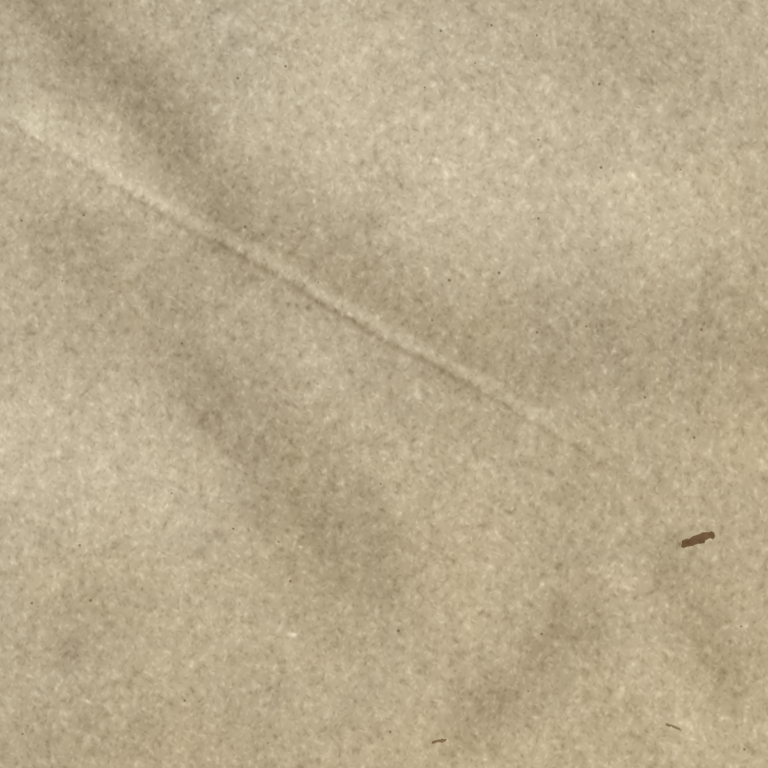
Give the GLSL for this texture, as a Shadertoy shader.

```glsl
// Aged tan paper with soft folds, one diagonal crease, fibrous grain and brown flecks.
#define PAPER_COLOR vec3(0.729, 0.673, 0.560)
#define FLECK_COLOR vec3(0.40, 0.30, 0.20)
#define GRAIN_AMOUNT 0.085
#define GRAIN_SCALE 92.0
#define MOTTLE_AMOUNT 0.009
#define FOLD_DEPTH 1.0
#define CREASE_DEPTH 0.075
#define WARMTH 0.022
#define SPECK_CELLS 15.0

vec3 hash3(vec2 p) {
    vec3 q = fract(p.xyx * vec3(0.1031, 0.1030, 0.0973));
    q += dot(q, q.yxz + 33.33);
    return fract((q.xxy + q.yzz) * q.zyx);
}

// Cellular noise: one soft light or dark fibre per cell, mostly upright.
float fibreNoise(vec2 p) {
    vec2 cell = floor(p);
    float sum = 0.0;
    for (int y = -1; y <= 1; y++)
    for (int x = -1; x <= 1; x++) {
        vec2 id = cell + vec2(x, y);
        vec3 rnd = hash3(id);
        vec3 look = hash3(id + 71.7);
        float angle = 1.75 + (rnd.z - 0.5) * 2.6;
        vec2 dir = vec2(cos(angle), sin(angle));
        vec2 d = p - id - rnd.xy;
        float along = dot(d, dir) / 0.38;
        float across = dot(d, vec2(-dir.y, dir.x)) / mix(0.15, 0.26, look.y);
        sum += (look.x * 2.0 - 1.0) * exp(-0.5 * (along * along + across * across));
    }
    return sum;
}

// Layered sines, each octave turned and bent by the last.
float mottle(vec2 p) {
    float sum = 0.0, amp = 1.0;
    for (int i = 0; i < 5; i++) {
        p = mat2(0.80, 0.60, -0.60, 0.80) * p * 1.6 + vec2(1.7, 4.1);
        p += 0.6 * sin(p.yx * 1.3);
        sum += amp * sin(p.x) * sin(p.y);
        amp *= 0.8;
    }
    return sum;
}

float segmentDistance(vec2 p, vec2 a, vec2 b) {
    vec2 ab = b - a;
    return length(p - a - ab * clamp(dot(p - a, ab) / dot(ab, ab), 0.0, 1.0));
}

float softBand(vec2 p, vec2 a, vec2 b, float width) {
    float d = segmentDistance(p, a, b) / width;
    return exp(-d * d);
}

// Broad shadows and highlights of the bent sheet.
float foldShade(vec2 p) {
    float upper = 0.105 * softBand(p, vec2(0.05, 1.02), vec2(0.30, 0.71), 0.055);
    upper = max(upper, 0.080 * softBand(p, vec2(0.30, 0.71), vec2(0.60, 0.56), 0.070));
    upper = max(upper, 0.055 * softBand(p, vec2(0.60, 0.56), vec2(0.98, 0.55), 0.100));
    float dark = upper;
    dark += 0.050 * softBand(p, vec2(0.10, 0.67), vec2(0.26, 0.53), 0.080);
    dark += 0.072 * softBand(p, vec2(0.31, 0.45), vec2(0.45, 0.28), 0.080);
    dark += 0.060 * softBand(p, vec2(0.62, 0.07), vec2(0.73, 0.18), 0.040);
    dark += 0.030 * softBand(p, vec2(0.74, 0.22), vec2(0.77, 0.38), 0.040);
    dark += 0.062 * softBand(p, vec2(0.85, 0.25), vec2(0.95, 0.12), 0.045);
    dark += 0.035 * softBand(p, vec2(0.10, 0.19), vec2(0.14, 0.21), 0.060);
    dark += 0.032 * softBand(p, vec2(0.80, 0.93), vec2(0.84, 0.91), 0.080);
    dark += 0.030 * softBand(p, vec2(0.00, 0.02), vec2(0.30, 0.00), 0.080);
    dark += 0.028 * softBand(p, vec2(0.49, 0.78), vec2(0.48, 0.68), 0.025);
    float light = 0.050 * softBand(p, vec2(0.42, 0.86), vec2(0.80, 0.72), 0.160);
    light += 0.055 * softBand(p, vec2(0.02, 0.42), vec2(0.22, 0.40), 0.120);
    light += 0.050 * softBand(p, vec2(0.06, 0.84), vec2(0.24, 0.73), 0.040);
    light += 0.028 * softBand(p, vec2(0.33, 0.59), vec2(0.42, 0.54), 0.055);
    light += 0.034 * softBand(p, vec2(0.79, 0.26), vec2(0.93, 0.05), 0.050);
    return light - dark;
}

// Sharp diagonal crease: bright ridge above a thin dark valley.
float creaseShade(vec2 p, float roughness) {
    float line = 0.845 - 0.565 * p.x + 0.0025 * sin(p.x * 23.0) + 0.001 * sin(p.x * 71.0);
    float d = (p.y - line) / 1.149 + 0.0012 * roughness;
    float ridge = (d - 0.010) / 0.009;
    float valley = (d + 0.003) / 0.0045;
    float strength = mix(0.55, 1.0, smoothstep(0.05, 0.35, p.x)) * (1.0 - smoothstep(0.55, 0.88, p.x));
    return strength * (exp(-ridge * ridge) - 0.9 * exp(-valley * valley));
}

// Sparse tiny dark specks, at most one per cell.
float specks(vec2 p, float px) {
    vec2 id = floor(p * SPECK_CELLS);
    vec3 rnd = hash3(id + 13.0);
    vec2 center = (id + 0.2 + 0.6 * rnd.xy) / SPECK_CELLS;
    float radius = mix(0.0008, 0.0019, rnd.x);
    float dotMask = 1.0 - smoothstep(radius - px, radius + px, length(p - center));
    return dotMask * step(0.80, rnd.z) * 0.55;
}

float fleck(vec2 p, vec2 a, vec2 b, float radius, float px) {
    return 1.0 - smoothstep(-px, px, segmentDistance(p, a, b) - radius);
}

void mainImage(out vec4 fragColor, in vec2 fragCoord) {
    float px = 1.0 / iResolution.y;
    vec2 p = fragCoord * px;

    // Fibre grain at three sizes
    float grain = 0.75 * fibreNoise(p * GRAIN_SCALE * 2.0)
                + 0.75 * fibreNoise(p * GRAIN_SCALE + 37.0)
                + 0.32 * fibreNoise(p * GRAIN_SCALE * 0.45 + 91.0);
    float blotch = mottle(p * 7.0);

    // Paper tone
    vec2 bent = p + 0.012 * vec2(mottle(p * 4.0 + 3.0), mottle(p * 4.0 + 9.0));
    float tone = FOLD_DEPTH * foldShade(bent) + CREASE_DEPTH * creaseShade(p, grain)
               + MOTTLE_AMOUNT * blotch + GRAIN_AMOUNT * grain;
    float warm = WARMTH * (0.6 * p.x - p.y + 0.2 + 0.15 * blotch);
    vec3 color = PAPER_COLOR + tone * vec3(0.97, 1.0, 1.0) + warm * vec3(0.3, -0.15, -1.0);

    // Brown flecks
    vec2 rough = p + 0.002 * vec2(grain, -grain);
    float mark = 0.9 * fleck(rough, vec2(0.891, 0.292), vec2(0.925, 0.303), 0.0055, px);
    mark = max(mark, 0.7 * fleck(rough, vec2(0.563, 0.034), vec2(0.580, 0.036), 0.0018, px));
    mark = max(mark, 0.6 * fleck(rough, vec2(0.868, 0.057), vec2(0.884, 0.051), 0.0014, px));
    mark = max(mark, specks(p, px));
    color = mix(color, FLECK_COLOR + 0.5 * GRAIN_AMOUNT * grain, mark);

    fragColor = vec4(clamp(color, 0.0, 1.0), 1.0);
}
```
